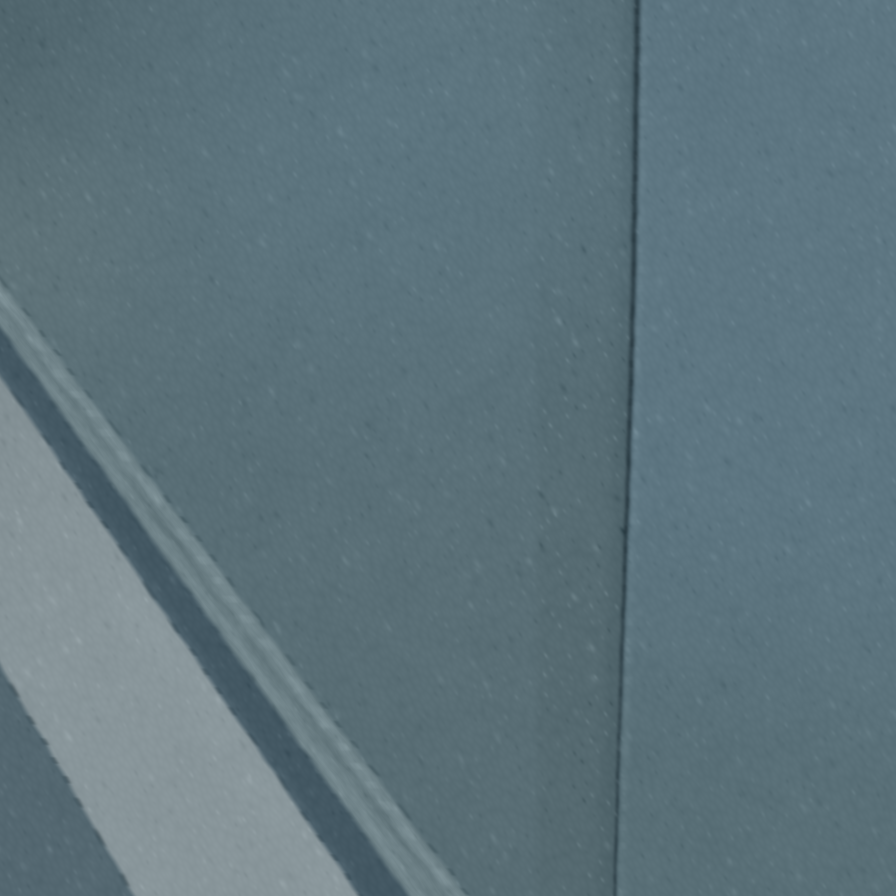
Give the GLSL for this texture, as a WebGL 2 fragment shader.

```glsl
#version 300 es
precision highp float;
// Weathered blue-grey metal panels with a vertical seam and a raised diagonal trim.

uniform vec2 u_resolution;
out vec4 fragColor;

const vec3 PANEL_GREY = vec3(0.345, 0.426, 0.454);
const vec3 PANEL_BLUE = vec3(0.360, 0.455, 0.496);
const vec3 TRIM_LIGHT = vec3(0.530, 0.582, 0.600);
const vec3 RIDGE      = vec3(0.425, 0.500, 0.522);
const vec3 GROOVE     = vec3(0.265, 0.345, 0.388);
const vec3 CORNER     = vec3(0.325, 0.402, 0.438);
const vec3 SEAM       = vec3(0.150, 0.215, 0.245);

vec2 hash2(vec2 cell) {
  vec3 q = fract(vec3(cell.xyx) * vec3(0.1031, 0.1030, 0.0973));
  q += dot(q, q.yzx + 33.33);
  return fract((q.xx + q.yz) * q.zy);
}

// Distance to the nearest scattered cell point.
float cellular(vec2 p) {
  vec2 base = floor(p);
  float nearest = 2.0;
  for (int j = -1; j <= 1; j++)
    for (int i = -1; i <= 1; i++) {
      vec2 cell = base + vec2(i, j);
      nearest = min(nearest, length(cell + hash2(cell) - p));
    }
  return nearest;
}

// Layered sines for broad, cloudy stains, roughly -1 to 1.
float clouds(vec2 p) {
  float sum = 0.0, gain = 0.5;
  for (int i = 0; i < 4; i++) {
    sum += gain * sin(p.x + 1.7 * sin(p.y * 0.8)) * cos(p.y - 1.3 * sin(p.x * 0.7));
    p = mat2(1.5, 1.1, -1.1, 1.5) * p + 2.3;
    gain *= 0.6;
  }
  return sum;
}

// Turns the canvas so that y runs along the slanted brushing direction.
vec2 brushed(vec2 p) { return mat2(0.83, -0.55, 0.55, 0.83) * p; }

// Sparse slanted scratches; the sign makes each one light or dark.
float flecks(vec2 p, float scale, float density) {
  vec2 q = brushed(p) * scale * vec2(1.0, 0.6);
  vec2 cell = floor(q), rnd = hash2(cell), pick = hash2(cell + 71.0);
  vec2 d = (q - cell - 0.3 - 0.4 * rnd) / vec2(0.16, 0.20);
  return step(pick.x, density) * (pick.y * 1.8 - 0.8) * exp(-dot(d, d));
}

// Signed distance to the line from a to b, positive on its upper right side.
float lineSide(vec2 p, vec2 a, vec2 b) {
  vec2 t = normalize(b - a);
  return dot(p - a, vec2(-t.y, t.x));
}

float cover(float d, float soft) { return smoothstep(-soft, soft, d); }

float glow(float d, float width) { return exp(-d * d / (width * width)); }

// Irregular dashes along a worn edge; phase sets apart neighbouring edges.
float dashes(float y, float phase) {
  return smoothstep(0.0, 0.9, sin(y * 210.0 + phase + 3.0 * sin(y * 31.0 + phase)));
}

vec3 leftPanel(vec2 p) {
  vec3 col = mix(PANEL_GREY, PANEL_BLUE, glow(length(p - vec2(0.47, 0.86)), 0.36));
  col -= 0.035 * glow(length(p - vec2(0.0, 1.0)), 0.17);
  return col + vec3(0.024, 0.020, 0.014) * glow(length(p - vec2(0.02, 0.72)), 0.15);
}

vec3 rightPanel(vec2 p) {
  float blue = smoothstep(0.05, 0.5, p.y + 0.15 * (p.x - 0.8));
  return mix(PANEL_GREY + vec3(0.0, 0.006, 0.008), PANEL_BLUE + vec3(0.004, 0.005, 0.010), blue);
}

void main() {
  vec2 p = gl_FragCoord.xy / u_resolution;
  float soft = max(0.0026, 0.8 / u_resolution.y);
  float wobble = 0.0007 * sin(p.y * 93.0 + 2.0 * sin(p.y * 41.0));

  // Two flat panels, the rough band beside the seam, and the seam itself.
  float seam = p.x - (0.688 + 0.0245 * p.y + 0.002 * sin(p.y * 5.5 - 1.8)) - 0.4 * wobble;
  float onLeft = 1.0 - cover(seam, soft);
  vec3 col = mix(leftPanel(p), rightPanel(p), 1.0 - onLeft);
  float worn = smoothstep(0.592, 0.606, p.x) * onLeft * (0.4 + 0.6 * smoothstep(0.75, 0.55, p.y));
  col -= worn * vec3(0.012, 0.013, 0.015);
  col -= 0.024 * glow(seam + 0.008, 0.012);
  col += 0.035 * glow(seam - 0.007, 0.005) * (0.5 + 0.5 * dashes(p.y, 4.0));
  float seamDepth = mix(0.62, 0.85, smoothstep(0.15, 0.5, p.y)) * (0.85 + 0.15 * dashes(p.y, 1.0));
  col = mix(col, SEAM, seamDepth * glow(seam, mix(0.0026, 0.0040, p.y)));

  // Diagonal trim, layered from the ridge down to the lower left corner.
  float ridge  = lineSide(p, vec2(0.0, 0.687), vec2(0.521, 0.0)) + wobble;
  float groove = lineSide(p, vec2(0.0, 0.635), vec2(0.456, 0.0)) - wobble;
  float strip  = lineSide(p, vec2(0.0, 0.581), vec2(0.401, 0.0)) + wobble;
  float corner = lineSide(p, vec2(0.0, 0.258), vec2(0.150, 0.0)) + wobble;

  col -= 0.07 * dashes(p.y, 0.0) * glow(ridge - 0.001, 0.0028);
  vec3 ridgeCol = RIDGE + 0.055 * glow(ridge + 0.009, 0.006) * (0.5 + 0.5 * dashes(p.y, 2.0));
  ridgeCol += 0.025 * glow(groove - 0.010, 0.005) - 0.035 * glow(ridge + 0.020, 0.005);
  ridgeCol += 0.03 * clouds(vec2(ridge * 240.0, p.y * 40.0));
  col = mix(col, ridgeCol, cover(-ridge, 1.5 * soft));
  vec3 grooveCol = GROOVE + 0.035 * smoothstep(0.014, 0.0, strip);
  grooveCol -= 0.04 * dashes(p.y, 3.0) * glow(groove, 0.004);
  col = mix(col, grooveCol, cover(-groove, 1.7 * soft));
  vec3 stripCol = TRIM_LIGHT - 0.035 * smoothstep(0.30, 0.60, p.y) + 0.012 * glow(strip + 0.02, 0.03);
  col = mix(col, stripCol, cover(-strip, 1.5 * soft));
  col -= 0.07 * dashes(p.y, 5.0) * glow(strip - 0.001, 0.0025);
  col = mix(col, CORNER, cover(-corner, 1.5 * soft));
  col -= 0.10 * dashes(p.y, 1.5) * glow(corner, 0.003);

  // Surface stains, brushed grain and scratches.
  float rough = 1.0 + 0.7 * worn;
  col += 0.006 * clouds(p * 9.0) + 0.007 * clouds(p * 42.0 + 4.0);
  col += 0.022 * (0.5 - cellular(brushed(p) * vec2(170.0, 85.0)));
  col += rough * (0.045 * flecks(p, 58.0, 0.30) + 0.036 * flecks(p + 0.37, 95.0, 0.5));

  fragColor = vec4(clamp(col, 0.0, 1.0), 1.0);
}
```
